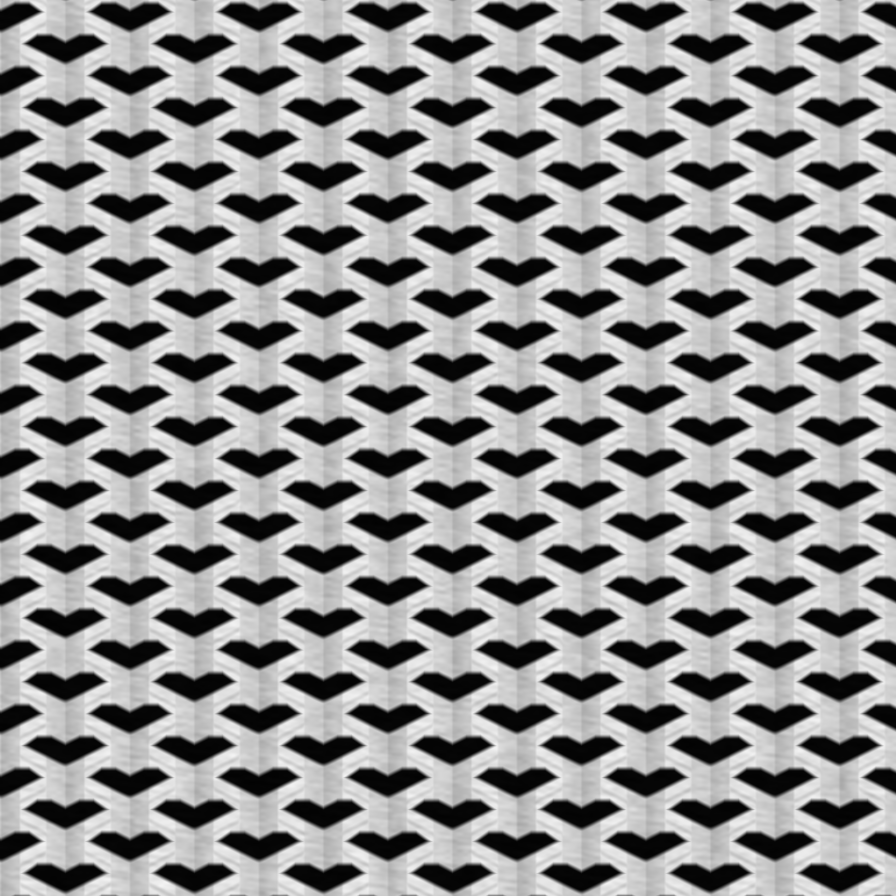
A Shadertoy shader for this pattern:

```glsl
const float COLUMNS = 6.945;     // repeats across the canvas
const float ROW_STEP = 0.4945;   // row spacing, in column widths
const float BLUR = 0.021;        // edge softness, in column widths

float hash(vec2 p) {
    return fract(sin(dot(p, vec2(127.1, 311.7))) * 43758.5453);
}

float valueNoise(vec2 p) {
    vec2 i = floor(p), f = fract(p);
    f = f * f * (3.0 - 2.0 * f);
    return mix(mix(hash(i), hash(i + vec2(1, 0)), f.x),
               mix(hash(i + vec2(0, 1)), hash(i + vec2(1, 1)), f.x), f.y);
}

// Offset from the centre of the enclosing lattice cell
vec2 cellOffset(vec2 p, vec2 period) {
    return (fract(p / period + 0.5) - 0.5) * period;
}

// Lower V edge, shared by a hole and the arms beneath it
float lowerEdge(float x) {
    return -0.126 + 0.5 * sqrt(x * x + 0.0003);
}

// Winged hole: dipped top, flat shoulders, V-shaped base
float holeDistance(vec2 p) {
    float x = abs(p.x);
    float top = min(min(0.048 + 0.5 * x, 0.103), 0.036 + 0.7 * (0.314 - x));
    return 0.89 * max(p.y - top, lowerEdge(x) - p.y);
}

// Crease running along both arms, parallel to the V edge
float armCrease(vec2 p) {
    float x = abs(p.x);
    float depth = lowerEdge(x) - p.y;
    float span = smoothstep(0.10, 0.15, x) * (1.0 - smoothstep(0.33, 0.38, x));
    return span * (1.0 - smoothstep(0.0, 0.032, abs(depth - 0.105)));
}

// Pillar faces meet at a ridge; the right one is darker
float pillarShade(float x) {
    float leftFace = mix(0.82, 0.79, smoothstep(-0.15, 0.0, x));
    float rightFace = mix(0.71, 0.78, smoothstep(0.0, 0.15, x));
    return mix(leftFace, rightFace, smoothstep(-0.012, 0.012, x));
}

// Brushed grain, mostly horizontal
float grain(vec2 uv) {
    float streaks = valueNoise(vec2(uv.x * 65.0, uv.y * 220.0 + uv.x * 25.0));
    float fine = valueNoise(uv * vec2(150.0, 260.0) + 17.0);
    return 0.65 * streaks + 0.35 * fine - 0.5;
}

void mainImage(out vec4 fragColor, in vec2 fragCoord) {
    vec2 uv = fragCoord / iResolution.xy;
    vec2 p = (uv - vec2(0.001, 0.982)) * COLUMNS;
    vec2 period = vec2(1.0, ROW_STEP);

    // Two lattices, staggered by half a cell
    vec2 a = cellOffset(p, period);
    vec2 b = cellOffset(p + 0.5 * period, period);

    // Light arms with creases
    float shade = 0.895 - 0.10 * max(armCrease(a), armCrease(b));

    // Grey pillars, one in each half column
    float pillarX = cellOffset(p, vec2(0.5, 1.0)).x;
    float pillarMask = 1.0 - smoothstep(0.135, 0.16, abs(pillarX));
    shade = mix(shade, pillarShade(pillarX), pillarMask);

    // Grain over the light faces, then the dark holes
    float texture_ = grain(uv);
    shade += 0.13 * texture_;
    float hole = min(holeDistance(a), holeDistance(b));
    float dark = 0.018 + 0.02 * texture_;
    shade = mix(dark, shade, smoothstep(-BLUR, BLUR, hole));

    fragColor = vec4(vec3(clamp(shade, 0.0, 1.0)), 1.0);
}
```
